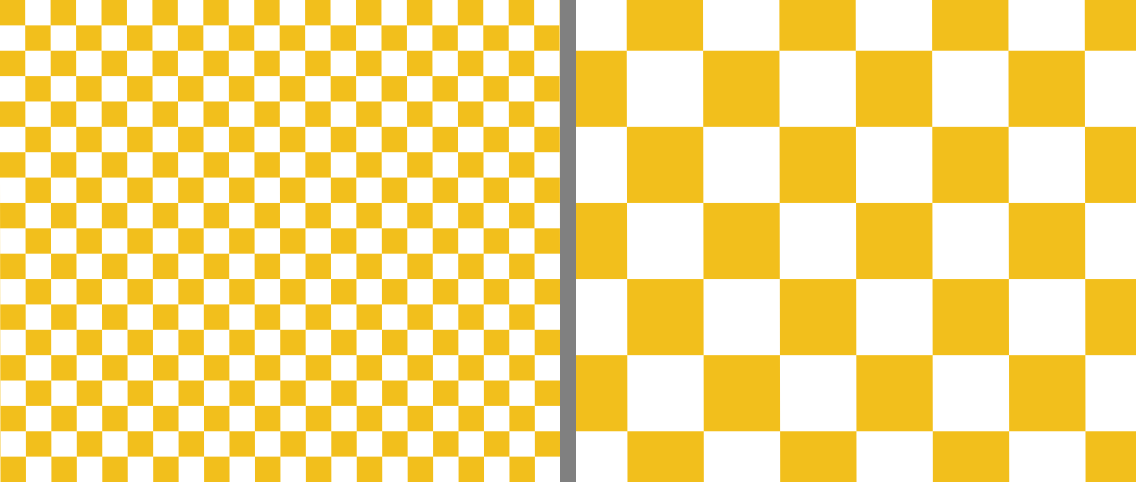
Left: the whole. Right: its middle third, enlarged.
Reproduce this pattern procedurally as a Shadertoy shader.

```glsl
// Golden yellow and white checkerboard, 22 squares across and 19 down, with a faint lean.

const vec2 SQUARES = vec2(22.005, 19.0);
const vec3 GOLD = vec3(0.95, 0.75, 0.11);
const vec3 WHITE = vec3(1.0);
const float SHIFT_BOTTOM = 0.02;   // sideways offsets, in squares
const float SHIFT_TOP = -0.012;

// Alternates +1 and -1 per unit cell, with edges blended over one pixel.
vec2 smoothSquareWave(vec2 cell, vec2 pixelSize) {
    vec2 side = 1.0 - 2.0 * mod(floor(cell), 2.0);
    vec2 edgeDistance = 0.5 - abs(fract(cell) - 0.5);
    return side * clamp(2.0 * edgeDistance / pixelSize, 0.0, 1.0);
}

// Coverage of the coloured squares, from 0 to 1.
float checker(vec2 cell, vec2 pixelSize) {
    vec2 wave = smoothSquareWave(cell, pixelSize);
    return 0.5 + 0.5 * wave.x * wave.y;
}

// Slides each row sideways a little, according to its height.
vec2 lean(vec2 cell, float height, float bottomShift, float topShift) {
    return cell - vec2(mix(bottomShift, topShift, height), 0.0);
}

void mainImage(out vec4 fragColor, in vec2 fragCoord) {
    vec2 uv = fragCoord / iResolution.xy;
    vec2 pixelSize = SQUARES / iResolution.xy;

    vec2 cell = lean(uv * SQUARES, uv.y, SHIFT_BOTTOM, SHIFT_TOP);
    float gold = checker(cell, pixelSize);

    fragColor = vec4(mix(WHITE, GOLD, gold), 1.0);
}
```
